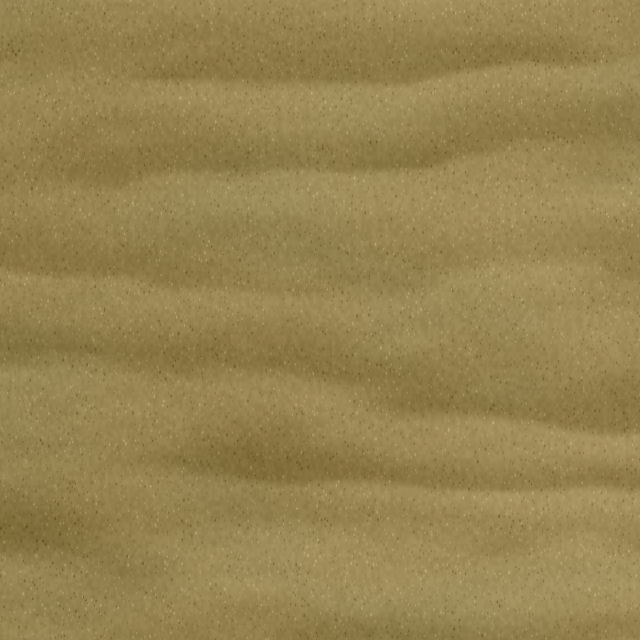
A Shadertoy shader for this texture:

```glsl
#define SAND_COLOR vec3(0.630, 0.550, 0.348)
#define GREEN_TINT vec3(-0.016, 0.001, 0.006)
#define RIPPLE_COUNT 7.0
#define RIPPLE_DEPTH 0.085
#define RIPPLE_WARP 2.0
#define STREAK_DEPTH 0.070
#define GRAIN_CELL vec2(0.0088, 0.0125)
#define GRAIN_RADIUS vec2(0.0026, 0.0042)
#define GRAIN_CONTRAST 0.125
#define GRAIN_LAYERS 3
#define FINE_CONTRAST 0.050

float hash(vec2 p) {
    return fract(sin(dot(p, vec2(127.1, 311.7))) * 43758.5453);
}

float noise(vec2 p) {
    vec2 cell = floor(p);
    vec2 f = fract(p);
    f = f * f * (3.0 - 2.0 * f);
    float low = mix(hash(cell), hash(cell + vec2(1.0, 0.0)), f.x);
    float high = mix(hash(cell + vec2(0.0, 1.0)), hash(cell + vec2(1.0, 1.0)), f.x);
    return mix(low, high, f.y);
}

float fbm(vec2 p) {
    float sum = 0.0;
    float weight = 0.5;
    for (int i = 0; i < 4; i++) {
        sum += weight * noise(p);
        p = p * 2.03 + vec2(17.3, 9.1);
        weight *= 0.5;
    }
    return sum / 0.9375;
}

// Height bent so that ripples rise to the right above, sink slightly below
float bentHeight(vec2 p) {
    return p.y + p.x * mix(0.05, -0.09, smoothstep(0.3, 1.0, p.y));
}

// Shadow of long wind ripples: crisp lower rim, slow fade upward
float rippleShadow(vec2 p, float height) {
    float warp = RIPPLE_WARP * (fbm(p * vec2(1.3, 3.8) + 4.7) - 0.5);
    float s = fract(height * RIPPLE_COUNT + warp);
    float band = smoothstep(0.0, 0.2, s) * (1.0 - smoothstep(0.25, 0.9, s));
    float patches = smoothstep(0.3, 0.65, fbm(vec2(p.x * 1.8, height * 6.0) + 31.0));
    return band * patches;
}

// Scattered upright grains, mostly faint, a few clearly light or dark
float grains(vec2 p) {
    float sum = 0.0;
    for (int i = 0; i < GRAIN_LAYERS; i++) {
        float layer = float(i);
        vec2 q = p / GRAIN_CELL + layer * vec2(0.37, 0.61);
        vec2 id = floor(q) + layer * vec2(57.0, 83.0);
        vec2 jitter = (vec2(hash(id), hash(id + 5.3)) - 0.5) * vec2(0.4, 0.32);
        vec2 offset = (fract(q) - 0.5 - jitter) * GRAIN_CELL;
        float size = mix(0.55, 1.0, hash(id + 11.9));
        float d = length(offset / (GRAIN_RADIUS * size));
        float tone = 2.0 * hash(id + 23.7) - 1.0;
        sum += tone * tone * tone * (1.0 - smoothstep(0.1, 1.0, d));
    }
    return sum;
}

void mainImage(out vec4 fragColor, in vec2 fragCoord) {
    vec2 p = fragCoord / iResolution.y;
    float height = bentHeight(p);

    // Broad light, dimmer toward the left
    float light = 0.04 * (fbm(p * vec2(1.6, 4.5) + 12.0) - 0.5);
    light -= 0.025 * (1.0 - smoothstep(0.0, 0.65, p.x));
    light += 0.012 * smoothstep(0.6, 1.0, p.x);

    // Ripples and thin level streaks
    light -= RIPPLE_DEPTH * rippleShadow(p, height);
    light += STREAK_DEPTH * (fbm(vec2(p.x * 2.6, height * 17.0) + 45.0) - 0.5);

    // Sand surface
    light += FINE_CONTRAST * (noise(p * vec2(240.0, 150.0)) - 0.5);
    light += GRAIN_CONTRAST * grains(p);

    // Faint green patches
    float green = smoothstep(0.45, 0.75, fbm(p * vec2(2.5, 4.5) + 60.0));
    vec3 color = SAND_COLOR + light + GREEN_TINT * green;
    fragColor = vec4(clamp(color, 0.0, 1.0), 1.0);
}
```
